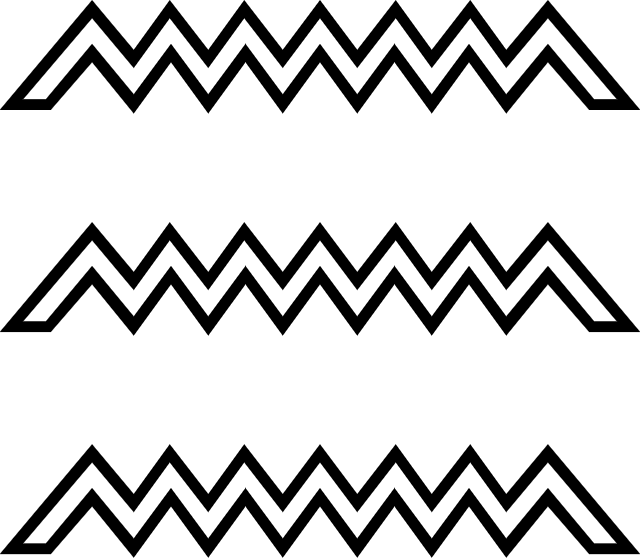
Give the GLSL for this pattern, as a WebGL 1 fragment shader.

```glsl
precision highp float;
// Three stacked zigzag bands, outlined in black on white, with slanted legs and flat feet.

uniform vec2 u_resolution;

const float WIDTH = 768.0;        // design units across the canvas
const float ROW_PITCH = 266.5;    // distance between bands
const float ROW_MARGIN = 60.0;    // blank space kept above each band
const float HALF_WAVE = 44.7;     // peak to valley, horizontally
const float LAST_PEAK = 273.5;    // outermost peak, from the centre
const float SLANT = 1.65;         // turns vertical gaps into distances

// Horizontal place of turn i; even turns are peaks, odd ones valleys.
float turnX(float i, float peakShift) {
  float isPeak = step(0.5, i) * (1.0 - mod(i, 2.0));
  return i > 5.5 ? LAST_PEAK : HALF_WAVE * i + peakShift * isPeak;
}

// Height of one zigzag edge, ending in a straight leg.
float zigzagEdge(float x, float peak, float valley, float peakShift, float legSlope) {
  float y = peak + legSlope * (x - LAST_PEAK);
  for (int k = 0; k < 6; k++) {
    float i = float(k);
    float a = turnX(i, peakShift);
    float b = turnX(i + 1.0, peakShift);
    if (x >= a && x < b) {
      float drop = abs(mod(i, 2.0) - (x - a) / (b - a));
      y = mix(peak, valley, drop);
    }
  }
  return y;
}

// Signed distance inside the region between two edges, cut flat at the foot.
float bandInside(vec2 p, float upper, float lower, float foot) {
  float inside = min(p.y - upper, lower - p.y) / SLANT;
  return p.x > LAST_PEAK ? min(inside, foot - p.y) : inside;
}

float coverage(float inside, float pixel) {
  return clamp(inside / pixel + 0.5, 0.0, 1.0);
}

void main() {
  float pixel = WIDTH / u_resolution.x;
  vec2 p = vec2(gl_FragCoord.x, u_resolution.y - gl_FragCoord.y) * pixel;

  // Mirror about the centre and repeat downwards
  p.x = abs(p.x - 0.5 * WIDTH);
  p.y = mod(p.y + ROW_MARGIN, ROW_PITCH) - ROW_MARGIN;

  // Outer silhouette
  float outerTop = zigzagEdge(p.x, 0.0, 59.7, 1.5, 1.19);
  float outerBottom = zigzagEdge(p.x, 74.8, 136.3, 0.0, 1.155);
  float outer = coverage(bandInside(p, outerTop, outerBottom, 132.0), pixel);

  // White interior
  float innerTop = zigzagEdge(p.x, 22.0, 81.7, 1.5, 1.176);
  float innerBottom = zigzagEdge(p.x, 52.5, 113.0, 0.0, 1.198);
  float inner = coverage(bandInside(p, innerTop, innerBottom, 119.0), pixel);

  float ink = outer * (1.0 - inner);
  gl_FragColor = vec4(vec3(1.0 - ink), 1.0);
}
```
